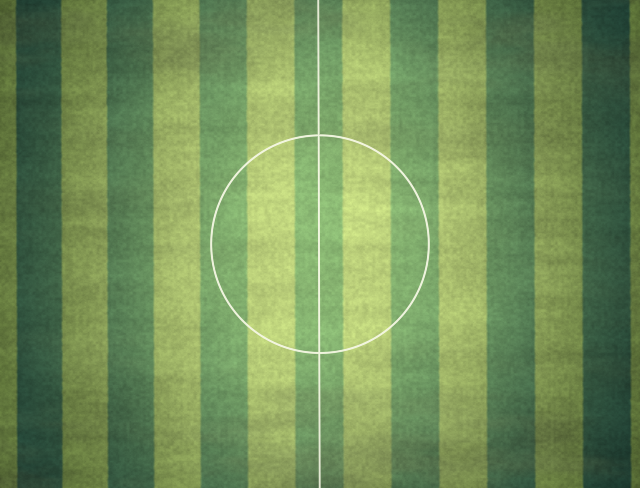
Give the GLSL for this texture, as a WebGL 2 fragment shader.

```glsl
#version 300 es
precision highp float;
// A worn striped grass field from above, with a centre circle and halfway line.
uniform vec2 u_resolution;
out vec4 outColor;

const vec3 LIGHT_CENTRE = vec3(0.75, 0.83, 0.49);
const vec3 LIGHT_EDGE = vec3(0.33, 0.41, 0.20);
const vec3 DARK_CENTRE = vec3(0.54, 0.72, 0.45);
const vec3 DARK_EDGE = vec3(0.11, 0.23, 0.19);
const vec3 WORN_TINT = vec3(0.43, 0.48, 0.32);
const vec3 CHALK = vec3(0.97, 0.98, 0.90);

float hash(vec2 p) {
  vec3 q = fract(vec3(p.xyx) * 0.1031);
  q += dot(q, q.yzx + 33.33);
  return fract((q.x + q.y) * q.z);
}

float valueNoise(vec2 p) {
  vec2 cell = floor(p);
  vec2 f = fract(p);
  f = f * f * (3.0 - 2.0 * f);
  float low = mix(hash(cell), hash(cell + vec2(1, 0)), f.x);
  float high = mix(hash(cell + vec2(0, 1)), hash(cell + vec2(1, 1)), f.x);
  return mix(low, high, f.y);
}

// Layered noise centred on zero
float fbm(vec2 p) {
  float sum = 0.0;
  float weight = 0.5;
  for (int i = 0; i < 4; i++) {
    sum += weight * (valueNoise(p) - 0.5);
    p = p * 2.03 + 17.3;
    weight *= 0.5;
  }
  return sum;
}

// Signed stripe wave: positive in dark bands, which narrow to the left
float stripeWave(float x) {
  float offset = x - 0.4609;
  float band = offset / (0.07487 + 0.0055 * min(offset, 0.0));
  return abs(mod(band - 0.5, 2.0) - 1.0) - 0.5;
}

// Coverage of a painted line at a given distance from its middle
float paintedLine(float dist, float halfWidth, float pixel) {
  return 1.0 - smoothstep(halfWidth - 0.6 * pixel, halfWidth + 0.6 * pixel, abs(dist));
}

// Brightness variation: patches, creases, threads and grain
float clothTexture(vec2 p) {
  float patches = fbm(p * vec2(5.0, 9.0));
  float creases = fbm(p * vec2(7.0, 48.0) + 40.0);
  float threads = valueNoise(p * vec2(240.0, 14.0)) - 0.5;
  float grain = fbm(p * vec2(190.0, 220.0) + 9.0);
  return 0.13 * patches + 0.16 * creases + 0.035 * threads + 0.20 * grain;
}

void main() {
  float pixel = 1.0 / u_resolution.x;
  vec2 uv = gl_FragCoord.xy / u_resolution;
  vec2 p = gl_FragCoord.xy * pixel;
  float lean = 0.0022 * (uv.y - 0.5);

  // Elliptical fall-off from the bright middle
  vec2 fromMiddle = (uv - vec2(0.5, 0.51)) * 2.0;
  float shade = smoothstep(0.1, 1.25, length(fromMiddle * vec2(1.0, 0.65)));

  // Mown bands with slightly ragged edges
  float ragged = 0.0012 * (valueNoise(p * vec2(60.0, 160.0)) - 0.5);
  float softness = 0.012 + pixel / 0.075;
  float dark = smoothstep(-softness, softness, stripeWave(p.x + lean + ragged));
  vec3 lightGrass = mix(LIGHT_CENTRE, LIGHT_EDGE, shade);
  vec3 darkGrass = mix(DARK_CENTRE, DARK_EDGE, shade);
  vec3 color = mix(lightGrass, darkGrass, dark);

  // Faded areas gather toward the top and bottom
  float wear = smoothstep(-0.1, 0.3, fbm(p * vec2(6.0, 22.0) + 5.0));
  float outer = smoothstep(0.35, 1.0, abs(fromMiddle.y));
  color = mix(color, WORN_TINT * mix(1.1, 0.7, shade), wear * (0.08 + 0.30 * outer));
  color *= 1.0 + clothTexture(p) * (1.0 + 0.6 * shade);

  // Chalk markings
  float circle = length(p - vec2(0.5, 0.381)) - 0.170;
  float halfway = p.x + lean - 0.4984;
  float chalk = max(paintedLine(circle, 0.0016, pixel), paintedLine(halfway, 0.0015, pixel));
  color = mix(color, CHALK * mix(1.0, 0.88, shade), 0.95 * chalk);

  outColor = vec4(clamp(color, 0.0, 1.0), 1.0);
}
```
